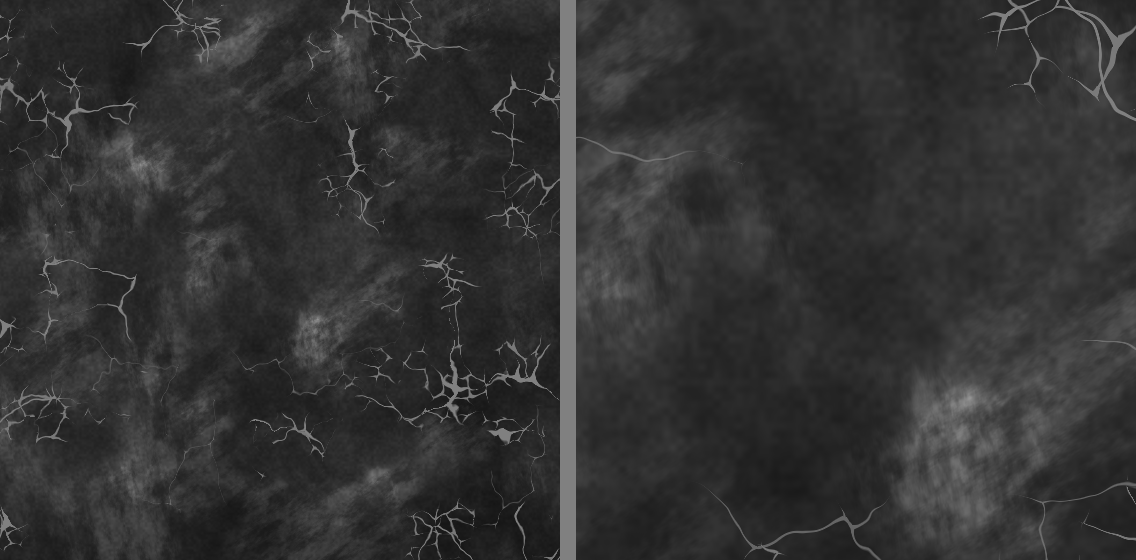
Left, the full canvas; right, a detail of the centre.
Write a Shadertoy shader that draws this texture.

```glsl
const float STONE_TONE = 0.158;
const float CLOUD_SCALE = 4.6;
const float CLOUD_CONTRAST = 1.75;
const float BRUSH_CONTRAST = 0.50;
const float GRAIN_CONTRAST = 0.20;
const vec3 VEIN_COLOR = vec3(0.50);
const float MAIN_SCALE = 7.5;         // cells across the canvas
const float BRANCH_SCALE = 27.0;
const float HAIR_SCALE = 10.0;
const float MAIN_WIDTH = 0.00125;     // half widths in canvas units
const float BRANCH_WIDTH = 0.0010;
const float HAIR_WIDTH = 0.0007;
const vec2 MAIN_FLARE = vec2(0.016, 0.010);   // size and reach
const vec2 BRANCH_FLARE = vec2(0.0026, 0.005);

vec2 hash2(vec2 p) {
    vec3 q = fract(p.xyx * vec3(0.1031, 0.1030, 0.0973));
    q += dot(q, q.yzx + 33.33);
    return fract((q.xx + q.yz) * q.zy);
}

float noise(vec2 p) {
    vec2 i = floor(p), f = fract(p);
    f = f * f * (3.0 - 2.0 * f);
    vec2 e = vec2(1.0, 0.0);
    return mix(mix(hash2(i).x, hash2(i + e).x, f.x),
               mix(hash2(i + e.yx).x, hash2(i + e.xx).x, f.x), f.y);
}

vec2 noise2(vec2 p) {
    return vec2(noise(p), noise(p + 51.7)) - 0.5;
}

float fbm(vec2 p) {
    float sum = 0.0, total = 0.0, weight = 1.0;
    for (int i = 0; i < 6; i++) {
        sum += weight * noise(p);
        total += weight;
        weight *= 0.67;
        p = mat2(1.6, 1.2, -1.2, 1.6) * p + 17.3;
    }
    return sum / total;
}

// Cellular cracks: distance to edge, distance to junction, random edge id
vec3 cracks(vec2 uv, float scale) {
    vec2 p = uv * scale + 40.0;
    vec2 cell = floor(p), f = p - cell;
    vec2 a = vec2(9.0), b = a, c = a, idA = cell, idB = cell;
    for (int y = -2; y <= 2; y++)
    for (int x = -2; x <= 2; x++) {
        vec2 g = vec2(x, y);
        vec2 r = g + 0.9 * hash2(cell + g) - f;
        float d = dot(r, r);
        if (d < dot(a, a)) {
            c = b; b = a; a = r;
            idB = idA; idA = cell + g;
        } else if (d < dot(b, b)) {
            c = b; b = r;
            idB = cell + g;
        } else if (d < dot(c, c)) {
            c = r;
        }
    }
    float edge = dot(0.5 * (a + b), normalize(b - a));
    float junction = dot(0.5 * (a + c), normalize(c - a));
    return vec3(edge / scale, junction / scale, hash2(idA + idB + 7.0).y);
}

// Coverage of a vein that tapers with its mask and flares at junctions
float vein(vec3 crack, float width, float keep, vec2 flare, float mask, float pixel) {
    float line = width * step(crack.z, keep) * (0.7 + 0.5 * crack.z);
    float w = mask * (line + flare.x * exp(-crack.y / flare.y));
    return clamp((w - crack.x) / pixel + 0.5, 0.0, 1.0) * clamp(2.0 * w / pixel, 0.0, 1.0);
}

// Brush strokes stretched along one direction
float strokes(vec2 uv, float angle) {
    vec2 along = vec2(cos(angle), sin(angle));
    vec2 q = vec2(dot(uv, along), dot(uv, vec2(-along.y, along.x)));
    return smoothstep(0.32, 0.66, fbm(q * vec2(15.0, 36.0) + 3.0 + 5.0 * angle));
}

float stone(vec2 uv) {
    vec2 p = uv * CLOUD_SCALE;
    float cloud = fbm(p + 0.35 * noise2(p * 2.3 + 8.0)) - 0.5;

    // Ragged patches, some brushed upright and some diagonally
    vec2 ragged = uv + 0.07 * noise2(uv * 15.0) + 0.03 * noise2(uv * 41.0);
    float upright = smoothstep(0.46, 0.86, noise(ragged * 7.5 + 12.0));
    float diagonal = smoothstep(0.46, 0.86, noise(ragged * 8.5 + 45.0));
    float brush = upright * strokes(uv, 1.75) + diagonal * strokes(uv, 0.6);

    float grain = noise(uv * 230.0) + 0.6 * noise(uv * 110.0) - 0.8;
    return STONE_TONE * exp(CLOUD_CONTRAST * cloud + BRUSH_CONTRAST * brush
        + GRAIN_CONTRAST * grain);
}

void mainImage(out vec4 fragColor, in vec2 fragCoord) {
    float pixel = 1.0 / iResolution.y;
    vec2 uv = fragCoord * pixel;

    // Jagged paths
    vec2 p = uv + 0.05 * noise2(uv * 7.0) + 0.020 * noise2(uv * 25.0)
           + 0.008 * noise2(uv * 66.0) + 0.002 * noise2(uv * 150.0);

    // Veins gather in clusters
    float cluster = smoothstep(0.47, 0.56,
        noise(uv * 6.3 + 5.0) + 0.25 * (noise(uv * 21.0) - 0.5));
    float swell = pow(noise(uv * 12.0 + 23.0), 4.0);

    vec3 trunk = cracks(p, MAIN_SCALE);
    float veins = vein(trunk, MAIN_WIDTH, 0.66,
        MAIN_FLARE * vec2(0.08 + swell, 1.0), cluster, pixel);

    // Short twigs close to the main veins
    float near = cluster * smoothstep(0.042, 0.014, trunk.x)
               * smoothstep(0.40, 0.55, noise(uv * 14.0 + 61.0));
    veins = max(veins, 0.92 * vein(cracks(p + 3.1, BRANCH_SCALE),
        BRANCH_WIDTH, 0.55, BRANCH_FLARE, near, pixel));

    // Faint stray hairlines
    float stray = smoothstep(0.56, 0.70, noise(uv * 9.0 + 77.0));
    veins = max(veins, 0.7 * vein(cracks(p + 6.7, HAIR_SCALE),
        HAIR_WIDTH, 0.6, BRANCH_FLARE * 0.5, stray, pixel));

    vec3 color = mix(vec3(stone(uv)), VEIN_COLOR, veins);
    fragColor = vec4(color, 1.0);
}
```
